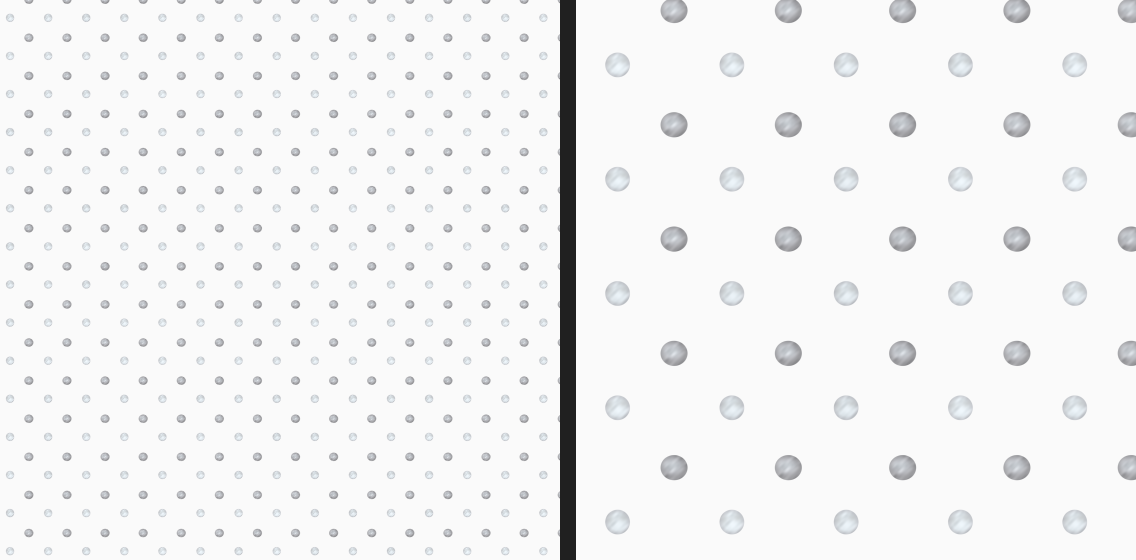
Left: the whole. Right: its middle third, enlarged.
This pattern is drawn by a three.js fragment shader. Its source:

```glsl
varying vec2 vUv;

const float REPEATS = 14.7;
const vec3 PAPER = vec3(0.98);
const vec3 PALE = vec3(0.87, 0.90, 0.92);
const vec3 SILVER = vec3(0.78, 0.80, 0.81);
const vec3 STEEL = vec3(0.70, 0.70, 0.72);
const vec3 SHADE = vec3(0.57, 0.57, 0.58);

float hash(vec2 p) {
  vec3 v = fract(vec3(p.xyx) * 0.1031);
  v += dot(v, v.yzx + 33.33);
  return fract((v.x + v.y) * v.z);
}

float noise(vec2 p) {
  vec2 i = floor(p);
  vec2 f = fract(p);
  f = f * f * (3.0 - 2.0 * f);
  vec2 e = vec2(0.0, 1.0);
  return mix(mix(hash(i), hash(i + e.yx), f.x),
             mix(hash(i + e.xy), hash(i + e.yy), f.x), f.y);
}

// Brushed grain, stretched along a rising diagonal
float grain(vec2 p, float seed) {
  vec2 along = vec2(p.x + p.y, p.y - p.x) * 0.707;
  return noise(along * vec2(1.6, 4.5) + 20.0 + seed) - 0.5;
}

// Soft elliptical glow of the given size
float glow(vec2 p, vec2 center, vec2 size) {
  vec2 q = (p - center) / size;
  return exp(-dot(q, q));
}

float discMask(vec2 p, float radius, float blur) {
  return 1.0 - smoothstep(-blur, blur, (length(p) - 1.0) * radius);
}

vec3 steelBead(vec2 p, float seed) {
  float light = glow(p, vec2(-0.1, 0.15), vec2(0.75, 0.5));
  float rim = smoothstep(0.45, 1.0, length(p - vec2(-0.08, 0.15)));
  vec3 color = mix(STEEL, PALE, light * 0.7);
  color = mix(color, SHADE, rim * 0.75);
  return color + grain(p, seed) * 0.16;
}

vec3 pearlBead(vec2 p, float seed) {
  float patchShade = glow(p, vec2(0.55, 0.35), vec2(0.4, 0.3));
  float leftShade = glow(p, vec2(-0.75, 0.25), vec2(0.4, 0.55));
  float rim = smoothstep(0.6, 1.0, length(p));
  vec3 color = mix(PALE, SILVER, min(patchShade + leftShade, 1.0));
  color = mix(color, STEEL, rim * 0.55);
  color += 0.04 * glow(p, vec2(0.1, -0.15), vec2(0.5));
  return color + grain(p, seed) * 0.12;
}

void main() {
  vec2 grid = vUv * REPEATS;
  vec2 cell = floor(grid);
  vec2 local = grid - cell;
  float blur = 0.7 * max(fwidth(grid.x), fwidth(grid.y));

  // Two staggered beads in every cell
  vec2 pearl = (local - vec2(0.264, 0.232)) / 0.108;
  vec2 steel = (local - vec2(0.758, 0.708)) / vec2(0.118, 0.110);

  // Slight change of grain and tone between repeats
  float seed = hash(cell + 7.0) * 0.5;
  float tone = (hash(cell + 31.0) - 0.5) * 0.025;

  vec3 color = PAPER;
  color = mix(color, pearlBead(pearl, seed) + tone, discMask(pearl, 0.108, blur));
  color = mix(color, steelBead(steel, seed + 4.0) + tone, discMask(steel, 0.114, blur));
  gl_FragColor = vec4(color, 1.0);
}
```
